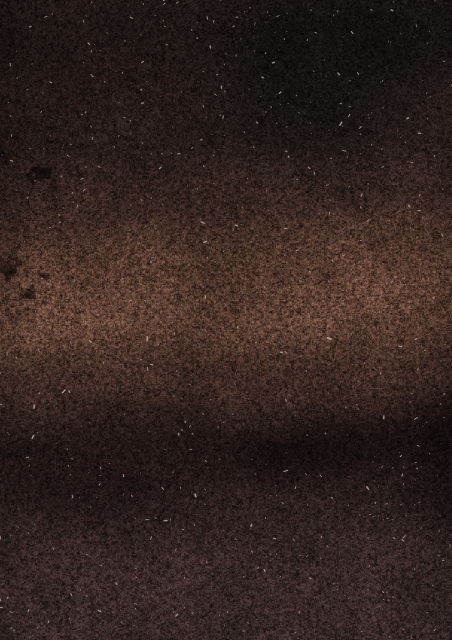
Write a Shadertoy shader that draws this texture.

```glsl
const float GRAIN = 0.62;        // contrast of the fine grain
const float MOTTLE = 0.38;       // contrast of the soft stains
const float WARP = 0.035;        // waviness of the colour bands
const float TILT = 0.035;        // drop of the bands toward the left
const float SPECK_SIZE = 0.0011; // in canvas heights
const vec3 SPECK_COLOR = vec3(0.78, 0.72, 0.70);
const vec3 SMOKE_COLOR = vec3(0.065, 0.066, 0.063);
const vec3 MAUVE = vec3(0.19, 0.137, 0.132);

// Colours at equal steps from the bottom to the top
const vec3 BANDS[11] = vec3[11](
    vec3(0.21, 0.15, 0.15),   vec3(0.215, 0.155, 0.153),
    vec3(0.18, 0.126, 0.124), vec3(0.135, 0.092, 0.088),
    vec3(0.24, 0.165, 0.14),  vec3(0.34, 0.235, 0.19),
    vec3(0.305, 0.21, 0.17),  vec3(0.21, 0.145, 0.125),
    vec3(0.15, 0.105, 0.097), vec3(0.132, 0.094, 0.088),
    vec3(0.12, 0.087, 0.082));

float hash(vec2 p) {
    vec3 q = fract(vec3(p.xyx) * 0.1031);
    q += dot(q, q.yzx + 33.33);
    return fract((q.x + q.y) * q.z);
}

float noise(vec2 p) {
    vec2 i = floor(p), f = fract(p);
    f = f * f * (3.0 - 2.0 * f);
    return mix(mix(hash(i), hash(i + vec2(1, 0)), f.x),
               mix(hash(i + vec2(0, 1)), hash(i + vec2(1, 1)), f.x), f.y);
}

float fbm(vec2 p) {
    float sum = 0.0, amp = 0.5;
    for (int i = 0; i < 5; i++) {
        sum += amp * noise(p);
        p = mat2(1.6, 1.2, -1.2, 1.6) * p + 17.3;
        amp *= 0.5;
    }
    return sum;
}

// Soft elliptical spot
float spot(vec2 uv, vec2 center, vec2 radius) {
    vec2 d = (uv - center) / radius;
    return exp(-dot(d, d));
}

vec3 bandColor(float y) {
    float t = clamp(y, 0.0, 0.9999) * 10.0;
    int i = int(t);
    return mix(BANDS[i], BANDS[i + 1], smoothstep(0.0, 1.0, fract(t)));
}

// One randomly placed and turned fleck per cell, kept with the given chance
float flecks(vec2 p, float cells, float chance, float size, float seed) {
    vec2 g = p * cells, id = floor(g) + seed;
    if (hash(id + 5.1) > chance) return 0.0;
    vec2 center = 0.2 + 0.6 * vec2(hash(id + 11.7), hash(id + 23.9));
    vec2 d = (fract(g) - center) / cells;
    float angle = 6.2832 * hash(id + 31.3);
    vec2 dir = vec2(cos(angle), sin(angle));
    float rnd = hash(id + 47.1);
    float len = size * 2.2 * rnd * rnd * rnd;
    float dist = length(d - dir * clamp(dot(d, dir), -len, len));
    float aa = 0.7 / iResolution.y;
    float radius = size * mix(0.45, 1.0, hash(id + 59.5));
    return (1.0 - smoothstep(radius - aa, radius + aa, dist)) * mix(0.25, 1.0, rnd);
}

void mainImage(out vec4 fragColor, in vec2 fragCoord) {
    vec2 uv = fragCoord / iResolution.xy;
    vec2 p = fragCoord / iResolution.y;

    // Horizontal bands with uneven borders
    float stain = fbm(p * 5.0 + 3.0);
    float y = uv.y + TILT * (0.5 - uv.x) + WARP * (stain - 0.5) * 2.0;
    vec3 color = bandColor(y);

    // Smoke and pale haze in the upper right
    float haze = spot(uv, vec2(1.0, 0.79), vec2(0.28, 0.10));
    color = mix(color, MAUVE, 0.75 * haze);
    float smoke = spot(uv, vec2(0.69, 0.85), vec2(0.20, 0.09))
                + spot(uv, vec2(0.82, 0.95), vec2(0.30, 0.07));
    color = mix(color, SMOKE_COLOR, 0.8 * min(smoke, 1.0));

    // Broad lights and shadows
    float light = 1.0;
    light += 0.12 * spot(uv, vec2(0.16, 0.52), vec2(0.22, 0.10));
    light += 0.14 * spot(uv, vec2(0.69, 0.52), vec2(0.20, 0.08));
    light -= 0.14 * spot(uv, vec2(0.46, 0.50), vec2(0.10, 0.14));
    light -= 0.35 * spot(uv, vec2(0.72, 0.29), vec2(0.22, 0.05));
    light -= 0.22 * spot(uv, vec2(0.27, 0.23), vec2(0.16, 0.05));
    light -= 0.28 * spot(uv, vec2(1.0, 0.27), vec2(0.13, 0.16));
    light -= 0.12 * smoothstep(0.42, 0.5, abs(uv.x - 0.5));
    light += MOTTLE * (fbm(p * 14.0) - 0.5);
    color *= light;

    // Felt-like grain in three sizes
    float grain = 0.5 * (noise(p * 230.0) - 0.5) + 0.6 * (noise(p * 430.0 + 9.0) - 0.5)
                + 0.5 * (hash(floor(p * 512.0) + 71.0) - 0.5);
    color *= 1.0 + GRAIN * 1.5 * grain;
    color += 0.012 * grain;

    // Dark pits along the left side
    float pitArea = spot(uv, vec2(0.05, 0.56), vec2(0.10, 0.05))
                  + spot(uv, vec2(0.08, 0.74), vec2(0.14, 0.04));
    float pits = smoothstep(0.56, 0.72, noise(p * 95.0) * 0.6 + noise(p * 40.0) * 0.4);
    color *= 1.0 - 0.6 * pits * min(pitArea, 1.0);

    // Pale dust, thickest at the upper left and in two lower right clusters
    float cluster = spot(uv, vec2(0.87, 0.20), vec2(0.06, 0.03))
                  + spot(uv, vec2(0.90, 0.27), vec2(0.07, 0.03));
    float upper = spot(uv, vec2(0.35, 0.80), vec2(0.45, 0.14));
    float dust = 0.0;
    for (int i = 0; i < 3; i++) {
        float k = float(i);
        float chance = 0.13 + 0.13 * upper + 0.4 * cluster;
        dust = max(dust, flecks(p + 0.013 * k, 24.0 + 19.0 * k, chance,
                                SPECK_SIZE * (1.25 - 0.25 * k), 40.0 * k));
    }
    dust = max(dust, 0.7 * flecks(p, 110.0, 0.03 + 0.35 * cluster, SPECK_SIZE * 0.7, 170.0));
    color = mix(color, SPECK_COLOR, 0.85 * dust);

    fragColor = vec4(clamp(color, 0.0, 1.0), 1.0);
}
```
